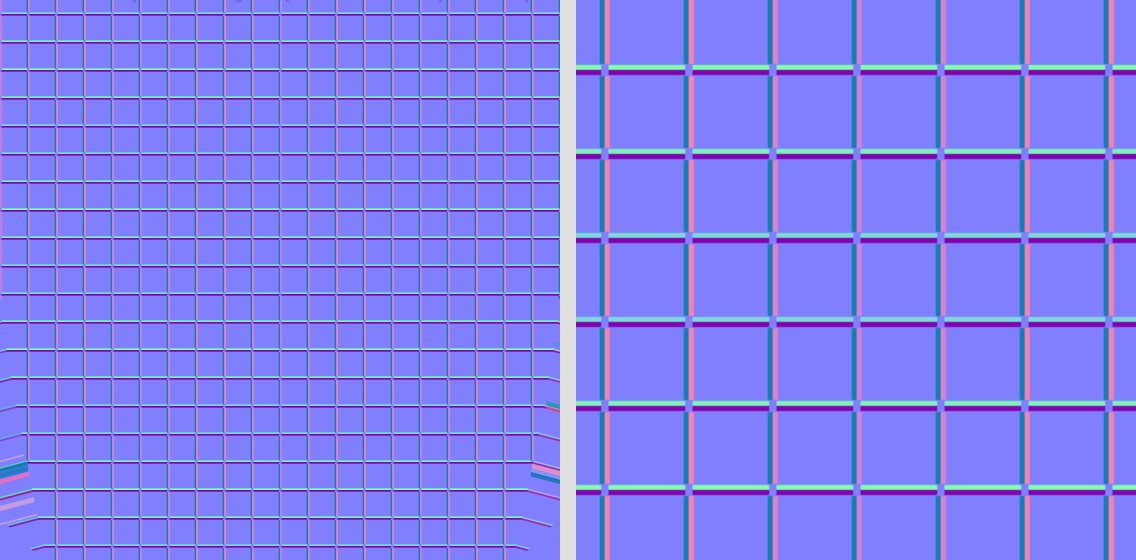
Left, the full canvas; right, a detail of the centre.
This texture map is drawn by a WebGL 1 fragment shader. Its source:

```glsl
precision highp float;
// Tangent-space normal map of a 20 by 20 grid of thin raised seams, with bent and smeared lower sides.
uniform vec2 u_resolution;

const float CELLS = 20.0;
const float HALF_SEAM = 0.0030;
const float BEND_START = 0.534;
const vec3 FLAT = vec3(0.5, 0.5, 0.995);
const vec3 FACE_LEFT = vec3(0.06, 0.50, 0.69);
const vec3 FACE_DOWN = vec3(0.50, 0.01, 0.67);
const vec3 FACE_RIGHT = vec3(1.0, 0.50, 0.65);
const vec3 FACE_UP = vec3(0.50, 1.0, 0.65);
const vec3 PALE = vec3(0.80, 0.62, 0.86);

float hash(float n) {
  return fract(sin(n * 12.99 + 4.1) * 4375.5);
}

// Soft-edged coverage of the interval from a to b.
float band(float x, float a, float b, float soft) {
  return clamp((x - a) / soft + 0.5, 0.0, 1.0) * clamp((b - x) / soft + 0.5, 0.0, 1.0);
}

// Slow five-line cycle of seam strength.
float cycle(float index, float peak) {
  return 0.5 + 0.5 * cos(6.2832 * (index - peak) / 5.0);
}

// Two-sided ridge: one colour before its crest, another after.
vec3 ridge(vec3 base, float offset, vec3 before, vec3 after, float mask, float soft) {
  base = mix(base, before, mask * band(offset, -HALF_SEAM, 0.0, soft));
  return mix(base, after, mask * band(offset, 0.0, HALF_SEAM, soft));
}

// Smear running in from one side, broken into fine strands.
vec3 smear(vec3 base, float fall, float side, vec3 span, vec3 tint, float soft) {
  float strand = 0.7 + 0.3 * hash(floor(fall * 420.0));
  float mask = band(fall, span.x, span.y, soft) * band(side, -1.0, span.z, soft);
  return mix(base, tint, mask * strand);
}

// Depth by which the side strip reaches past a point.
float bendDepth(float side, float fall) {
  float t = clamp((fall - BEND_START) / (1.0 - BEND_START), 0.0, 1.0);
  return max(0.085 * pow(t, 1.15) - side, 0.0);
}

vec3 seams(vec2 p, float fall, float bentFall, float bend, float soft) {
  float side = min(p.x, 1.0 - p.x);

  // Upright seams; the outer ones stop early.
  float column = floor(p.x * CELLS + 0.5);
  float across = p.x - column / CELLS - 0.0005;
  float rank = min(column, CELLS - column);
  float limit = rank < 0.5 ? BEND_START : (rank < 1.5 ? 0.825 : 2.0);
  float upright = band(fall, -1.0, limit, soft);

  // Level seams follow the bent coordinate.
  float row = floor(bentFall * CELLS);
  float down = bentFall - (row + 0.5) / CELLS;

  float columnGap = clamp((abs(down) - 0.0036) / soft + 0.5, 0.0, 1.0);
  float rowGap = clamp((abs(across) - 0.0022) / soft + 0.5, 0.0, 1.0);
  rowGap = mix(1.0, rowGap, upright);

  vec3 rightFace = mix(vec3(0.83, 0.5, 0.85), FACE_RIGHT, cycle(column, 2.6));
  vec3 color = ridge(FLAT, across, FACE_LEFT, rightFace, upright * columnGap, soft);

  // Bent ends change tint and strength from row to row.
  float bent = smoothstep(0.0, 0.003, bend);
  float seed = row + 31.0 * step(0.5, p.x);
  vec3 upFace = mix(vec3(0.48, 0.84, 0.85), FACE_UP, cycle(row, 2.0));
  vec3 endTint = p.x < 0.5 ? vec3(0.12, 0.78, 0.78) : PALE;
  upFace = mix(upFace, endTint, bent * hash(seed));
  vec3 downFace = mix(FACE_DOWN, vec3(0.72, 0.05, 0.55), bent * hash(seed + 7.0));
  float strength = mix(1.0, 0.45 + 0.55 * hash(seed + 13.0), bent);
  float uncut = band(fall - side, -2.0, 0.925, soft);
  return ridge(color, down, upFace, downFace, rowGap * strength * uncut, soft);
}

vec3 sideSmears(vec3 color, float fall, float x, float soft) {
  float r = 1.0 - x;
  // Left side.
  color = smear(color, fall, x, vec3(0.810, 0.813, 0.043), PALE, soft);
  color = smear(color, fall, x, vec3(0.824, 0.841, 0.050), vec3(0.07, 0.48, 0.72), soft);
  color = smear(color, fall, x, vec3(0.843, 0.850, 0.052), vec3(1.0, 0.42, 0.70), soft);
  color = smear(color, fall, x, vec3(0.887, 0.896, 0.061), PALE, soft);
  color = smear(color, fall, x, vec3(0.917, 0.920, 0.066), PALE, soft);
  // Right side.
  color = smear(color, fall, r, vec3(0.611, 0.617, 0.013), vec3(0.28, 0.58, 0.92), soft);
  color = smear(color, fall, r, vec3(0.715, 0.723, 0.024), vec3(0.05, 0.64, 0.65), soft);
  color = smear(color, fall, r, vec3(0.724, 0.728, 0.024), vec3(0.88, 0.30, 0.58), soft);
  color = smear(color, fall, r, vec3(0.828, 0.836, 0.050), vec3(1.0, 0.58, 0.72), soft);
  color = smear(color, fall, r, vec3(0.837, 0.842, 0.052), vec3(0.52, 0.62, 0.95), soft);
  return smear(color, fall, r, vec3(0.843, 0.850, 0.052), vec3(0.04, 0.45, 0.68), soft);
}

void main() {
  vec2 p = gl_FragCoord.xy / u_resolution;
  float soft = max(1.0 / min(u_resolution.x, u_resolution.y), 0.0009);
  float fall = 1.0 - p.y;
  float bend = bendDepth(min(p.x, 1.0 - p.x), fall);
  float bentFall = fall - 0.25 * bend;
  vec3 color = seams(p, fall, bentFall, bend, soft);
  color = sideSmears(color, bentFall, p.x, soft);
  // Sparse nicks along the top border.
  float nick = step(0.95, hash(floor(p.x * 190.0))) * band(fall, -1.0, 0.004, soft);
  gl_FragColor = vec4(mix(color, vec3(0.42, 0.36, 0.85), 0.6 * nick), 1.0);
}
```
